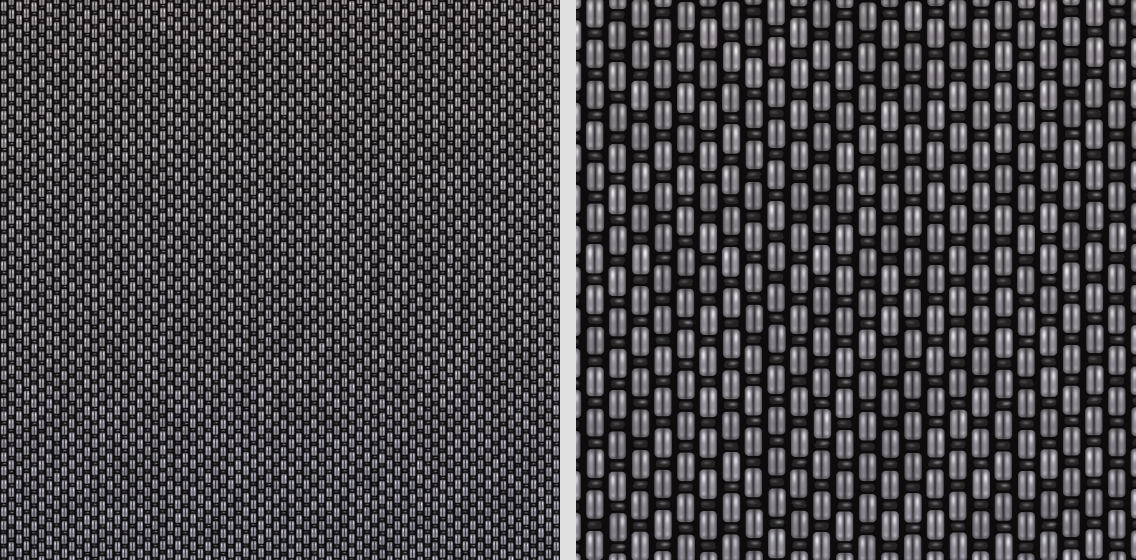
Left: the whole. Right: its middle third, enlarged.
This texture is drawn by a Shadertoy shader. Its source:

```glsl
// Woven mesh of paired silver strands, staggered over black cross threads.

const vec2 REPEATS = vec2(74.0, 41.0);      // columns across, stitches down
const vec3 BLACK = vec3(0.05, 0.042, 0.042);
const vec3 CHARCOAL = vec3(0.17, 0.167, 0.167);
const vec3 SHADE = vec3(0.29, 0.28, 0.29);
const vec3 SILVER = vec3(0.56, 0.55, 0.575);
const vec3 SHINE = vec3(0.88, 0.88, 0.89);

float hash(vec2 p) {
    vec3 h = fract(p.xyx * vec3(0.1031, 0.1030, 0.0973));
    h += dot(h, h.yzx + 33.33);
    return fract((h.x + h.y) * h.z);
}

float roundedBox(vec2 p, vec2 halfSize, float radius) {
    vec2 d = abs(p) - halfSize + radius;
    return length(max(d, 0.0)) + min(max(d.x, d.y), 0.0) - radius;
}

float coverage(float dist, float pixel) {
    return clamp(0.5 - dist / pixel, 0.0, 1.0);
}

// Soft elliptical spot
float glint(vec2 p, vec2 center, vec2 size) {
    vec2 d = (p - center) / size;
    return exp(-dot(d, d));
}

// Dark cross thread showing between two stitches
vec3 crossThread(vec2 p, float seed, float pixel) {
    float bead = coverage(roundedBox(p, vec2(0.31, 0.17), 0.13), pixel);
    vec3 color = mix(BLACK, CHARCOAL, 0.75 * bead);
    float side = (seed - 0.5) * 0.24;
    float spark = glint(p, vec2(side, 0.04), vec2(0.16, 0.075));
    return mix(color, SILVER, spark * mix(0.25, 0.9, seed));
}

// Two rounded strands lying side by side, lit from above
vec3 strandPair(vec2 p, vec2 halfSize, float seed) {
    float offset = halfSize.x * 0.5;
    vec2 q = vec2(abs(p.x) - offset, p.y);
    float across = clamp(1.0 - pow(q.x / offset, 2.0), 0.0, 1.0);
    float along = 1.0 - smoothstep(0.5, 1.0, abs(p.y) / halfSize.y);
    vec3 color = mix(SHADE, SILVER, across * mix(0.45, 1.0, along));
    color *= 1.0 - 0.3 * glint(p, vec2(0.0), vec2(0.06, 0.6));

    // Highlights vary between the left and right strand
    float balance = p.x < 0.0 ? seed : 1.0 - seed;
    float shine = glint(q, vec2(0.0, 0.27), vec2(0.085, 0.22));
    shine += 0.45 * glint(q, vec2(0.0, -0.42), vec2(0.09, 0.1));
    return mix(color, SHINE, clamp(shine * mix(0.4, 1.0, balance), 0.0, 1.0));
}

void mainImage(out vec4 fragColor, in vec2 fragCoord) {
    vec2 uv = fragCoord / iResolution.xy;
    float pixel = REPEATS.x / iResolution.x;

    // Alternate columns are shifted by half a stitch
    vec2 grid = uv * REPEATS;
    float column = floor(grid.x);
    grid.y += 0.5 * mod(column, 2.0);
    grid.y += 0.14 * (hash(vec2(column, 7.0)) - 0.5);
    vec2 cell = vec2(column, floor(grid.y));
    float aspect = REPEATS.x / REPEATS.y;
    vec2 p = (fract(grid) - 0.5) * vec2(1.0, aspect);

    // Small differences between stitches
    float seed = hash(cell);
    float tone = hash(cell + 31.0);
    p.x += 0.05 * (seed - 0.5);
    vec2 halfSize = vec2(0.385, 0.63 + 0.05 * (tone - 0.5));

    // Cross threads lie on the boundary between stitches
    float gapRow = floor(grid.y + 0.5);
    vec2 gapPoint = vec2(p.x, (grid.y - gapRow) * aspect);
    float gapSeed = hash(vec2(column, gapRow) + 83.0);
    vec3 color = crossThread(gapPoint, gapSeed, pixel);

    // Silver stitches
    float stitch = coverage(roundedBox(p, halfSize, 0.2), pixel);
    vec3 silver = strandPair(p, halfSize, seed) * mix(0.9, 1.08, tone);
    color = mix(color, silver, stitch);

    // Slightly warmer light towards the top
    color *= mix(vec3(0.98, 0.99, 1.02), vec3(1.02, 1.0, 0.98), uv.y);
    fragColor = vec4(color, 1.0);
}
```
